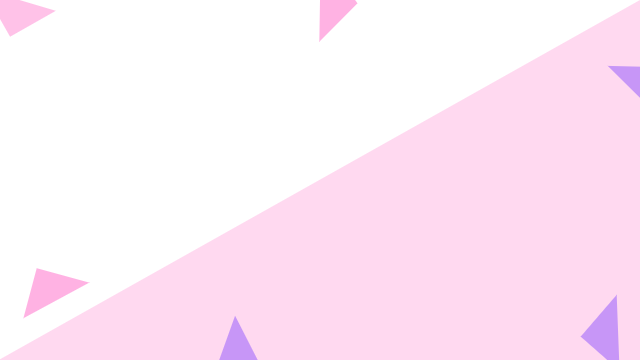
Reproduce this background procedurally as a Shadertoy shader.

```glsl
// Signed distance to the line through a and b, positive on its left
float lineSide(vec2 p, vec2 a, vec2 b) {
    vec2 dir = normalize(b - a);
    return dir.x * (p.y - a.y) - dir.y * (p.x - a.x);
}

// Antialiased coverage of a signed distance, one pixel wide
float coverage(float dist) {
    return clamp(0.5 + dist * iResolution.y, 0.0, 1.0);
}

// Filled triangle with either winding
float triangle(vec2 p, vec2 a, vec2 b, vec2 c) {
    float winding = sign(lineSide(c, a, b));
    float ab = lineSide(p, a, b) * winding;
    float bc = lineSide(p, b, c) * winding;
    float ca = lineSide(p, c, a) * winding;
    return coverage(min(ab, min(bc, ca)));
}

void mainImage(out vec4 fragColor, in vec2 fragCoord) {
    // Canvas units: height is 1, width is the 16:9 ratio
    float width = 16.0 / 9.0;
    vec2 p = fragCoord / iResolution.xy * vec2(width, 1.0);

    vec3 white = vec3(1.0);
    vec3 blush = vec3(1.0, 0.85, 0.94);
    vec3 lightPink = vec3(1.0, 0.76, 0.91);
    vec3 pink = vec3(1.0, 0.70, 0.89);
    vec3 violet = vec3(0.78, 0.59, 0.97);

    // Two halves split by the rising diagonal
    float lowerHalf = coverage(-lineSide(p, vec2(0.0, 0.002), vec2(width, 1.0)));
    vec3 color = mix(white, blush, lowerHalf);

    // Pink triangles on the white half
    color = mix(color, lightPink, triangle(p, vec2(0.155, 0.970), vec2(0.028, 0.898), vec2(-0.047, 1.030)));
    color = mix(color, pink, triangle(p, vec2(0.887, 0.884), vec2(0.993, 0.991), vec2(0.891, 1.127)));
    color = mix(color, pink, triangle(p, vec2(0.102, 0.255), vec2(0.248, 0.215), vec2(0.065, 0.116)));

    // Violet triangles on the blush half
    color = mix(color, violet, triangle(p, vec2(1.688, 0.817), vec2(1.852, 0.813), vec2(1.829, 0.678)));
    color = mix(color, violet, triangle(p, vec2(0.653, 0.123), vec2(0.587, -0.061), vec2(0.747, -0.061)));
    color = mix(color, violet, triangle(p, vec2(1.713, 0.181), vec2(1.613, 0.065), vec2(1.721, -0.030)));

    fragColor = vec4(color, 1.0);
}
```
